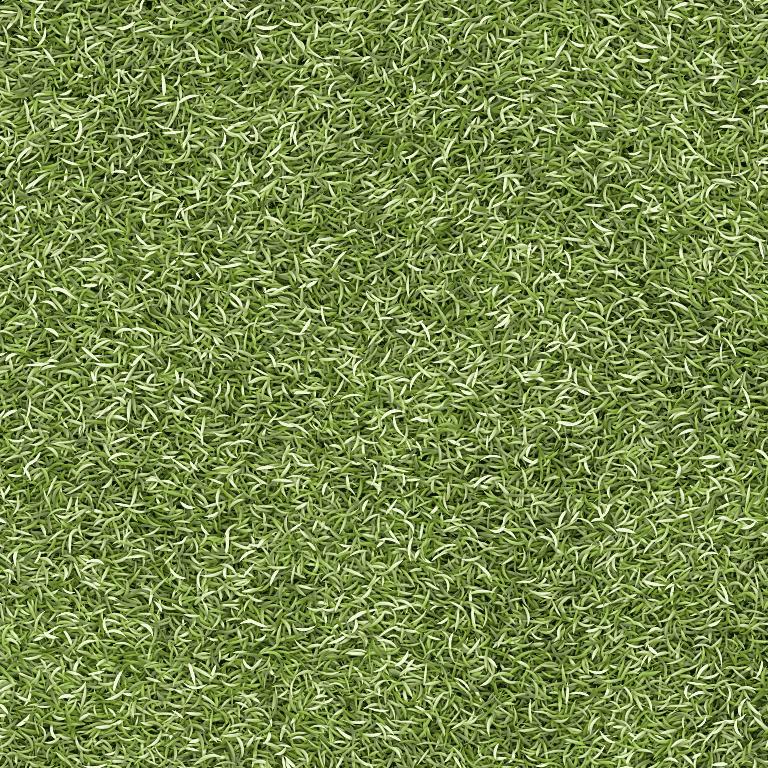
This texture is drawn by a three.js fragment shader. Its source:

```glsl
// Dense lawn seen from above: layers of short, curved grass blades scattered
// on jittered grids and painted back to front. Each blade shades what lies
// below it; the resulting light value is coloured through a green ramp.
varying vec2 vUv;

const float CELLS = 56.0;
const int LAYERS = 16;

vec4 hash4(vec3 p) {
  vec4 q = fract(p.xyzx * vec4(0.1031, 0.1030, 0.0973, 0.1099));
  q += dot(q, q.wzxy + 33.33);
  return fract((q.xxyz + q.yzzw) * q.zywx);
}

float noise(vec2 p) {
  vec2 i = floor(p);
  vec2 f = fract(p);
  f = f * f * (3.0 - 2.0 * f);
  float low = mix(hash4(vec3(i, 91.0)).x, hash4(vec3(i + vec2(1.0, 0.0), 91.0)).x, f.x);
  float high = mix(hash4(vec3(i + vec2(0.0, 1.0), 91.0)).x, hash4(vec3(i + 1.0, 91.0)).x, f.x);
  return mix(low, high, f.y);
}

// Blade in local space: x = position along it (-1 root, 1 tip),
// y = signed offset across it in half widths, z = distance to its outline.
vec3 blade(vec2 p, float angle, float halfLength, float halfWidth, float bend) {
  float c = cos(angle);
  float s = sin(angle);
  vec2 q = vec2(c * p.x + s * p.y, c * p.y - s * p.x);
  float along = q.x / halfLength;
  float across = q.y + bend * halfLength * (along * along - 0.3);
  float tip = max(along, 0.0);
  float width = halfWidth * (1.0 - tip * tip) * smoothstep(-1.3, -0.5, along);
  float d = max(abs(across) - width, abs(q.x) - halfLength);
  return vec3(along, across / halfWidth, d);
}

// Light value to colour; dryness turns the greens greyer.
vec3 grassRamp(float light, float dryness) {
  vec3 mid = mix(vec3(0.43, 0.54, 0.17), vec3(0.46, 0.53, 0.33), dryness);
  vec3 bright = mix(vec3(0.63, 0.76, 0.36), vec3(0.68, 0.74, 0.46), dryness);
  vec3 color = mix(vec3(0.04, 0.07, 0.02), vec3(0.09, 0.14, 0.05), smoothstep(0.0, 0.07, light));
  color = mix(color, vec3(0.24, 0.31, 0.09), smoothstep(0.07, 0.22, light));
  color = mix(color, mid, smoothstep(0.22, 0.48, light));
  color = mix(color, bright, smoothstep(0.48, 0.76, light));
  color = mix(color, vec3(0.82, 0.88, 0.67), smoothstep(0.76, 0.93, light));
  return mix(color, vec3(0.94, 0.96, 0.86), smoothstep(0.93, 1.1, light));
}

void main() {
  float light = 0.03;
  float dryness = 0.5;

  // Slow changes of growth direction and brightness over the lawn
  float lean = 1.2 * (noise(vUv * 5.0) - 0.5);
  float patches = noise(vUv * 6.0 + 17.0) + 0.5 * noise(vUv * 15.0 + 40.0) - 0.75;

  for (int i = 0; i < LAYERS; i++) {
    float layer = float(i);
    float height = pow(0.9, float(LAYERS - 1) - layer);
    vec2 grid = vUv * CELLS + hash4(vec3(layer, 7.0, 3.0)).xy * 20.0;
    vec2 home = floor(grid);

    for (int y = -1; y <= 1; y++) {
      for (int x = -1; x <= 1; x++) {
        vec2 cell = home + vec2(float(x), float(y));
        vec4 place = hash4(vec3(cell, layer * 3.7 + 1.0));
        vec4 look = hash4(vec3(cell, layer * 5.3 + 80.0));

        // More blades lie sideways than upright
        float angle = 6.2832 * place.z;
        angle += lean - 0.25 * sin(2.0 * angle);
        float halfLength = mix(0.008, 0.0165, place.w);
        float halfWidth = mix(0.0013, 0.0023, look.x);
        vec2 offset = (grid - cell - place.xy) / CELLS;
        vec3 b = blade(offset, angle, halfLength, halfWidth, 0.8 * (look.y - 0.5));

        // Contact shadow, then the blade with a lit side and a pale tip
        float shadow = 1.0 - smoothstep(0.0, 0.0045, b.z);
        shadow *= max(1.0 - b.x * b.x, 0.0);
        light *= 1.0 - 0.3 * shadow;
        float cover = 1.0 - smoothstep(-0.0008, 0.0008, b.z);
        float tone = mix(height, look.z, 0.5) + 0.14 * b.x;
        tone += 0.1 * clamp(b.y * sign(cos(angle)), -1.0, 1.0);
        tone += 0.2 * step(0.92, look.z) * height;
        light = mix(light, tone, cover);
        dryness = mix(dryness, look.w, cover);
      }
    }
  }

  light = 0.5 + 1.2 * (light - 0.47) + 0.09 * patches;
  dryness = smoothstep(0.25, 0.8, dryness - 0.15 * patches);
  gl_FragColor = vec4(grassRamp(light, dryness), 1.0);
}
```
